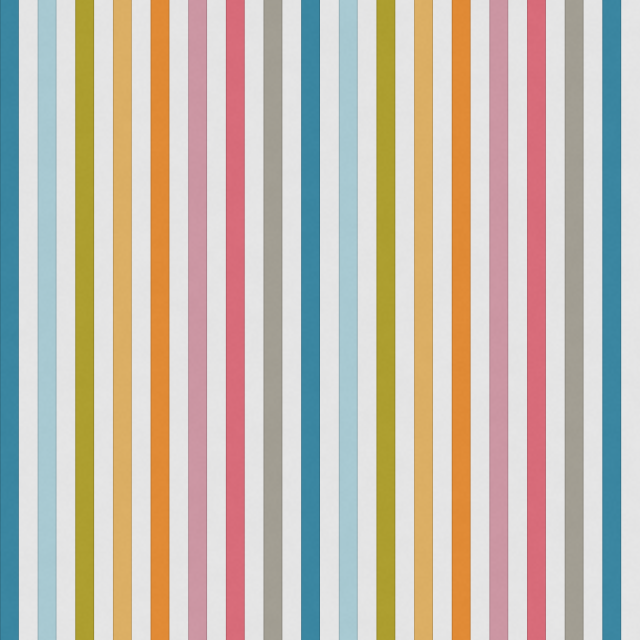
Reproduce this pattern procedurally as a Shadertoy shader.

```glsl
// Vertical stripes in eight repeating colours on a pale ground, seventeen across.
// Each stripe is a distance band around its centre, with a thin darker rim
// and a faint woven grain made from smooth value noise.

const float STRIPES = 17.0;       // stripe and gap pairs across the canvas
const float HALF_WIDTH = 0.25;    // half a stripe, in pairs
const float RIM_WIDTH = 0.022;    // dark edge line, in pairs
const float RIM_DARKEN = 0.16;
const float GRAIN_SCALE = 256.0;  // grain cells across the canvas
const float GRAIN_AMOUNT = 0.010;
const float MOTTLE_SCALE = 40.0;
const float MOTTLE_AMOUNT = 0.008;
const vec3 GROUND = vec3(0.896, 0.896, 0.897);

const int COLOUR_COUNT = 8;
const vec3 PALETTE[COLOUR_COUNT] = vec3[COLOUR_COUNT](
    vec3(0.228, 0.525, 0.630),    // teal
    vec3(0.658, 0.788, 0.822),    // pale blue
    vec3(0.678, 0.620, 0.185),    // olive
    vec3(0.860, 0.684, 0.392),    // sand
    vec3(0.880, 0.542, 0.208),    // orange
    vec3(0.798, 0.588, 0.638),    // mauve
    vec3(0.846, 0.422, 0.476),    // rose
    vec3(0.634, 0.618, 0.574));   // warm grey

// Sine-free hash, 0 to 1
float hash(vec2 p) {
    vec3 q = fract(vec3(p.xyx) * 0.1031);
    q += dot(q, q.yzx + 33.33);
    return fract((q.x + q.y) * q.z);
}

float valueNoise(vec2 p) {
    vec2 cell = floor(p);
    vec2 f = fract(p);
    f = f * f * (3.0 - 2.0 * f);
    float low = mix(hash(cell), hash(cell + vec2(1.0, 0.0)), f.x);
    float high = mix(hash(cell + vec2(0.0, 1.0)), hash(cell + 1.0), f.x);
    return mix(low, high, f.y);
}

void mainImage(out vec4 fragColor, in vec2 fragCoord) {
    vec2 uv = fragCoord / iResolution.xy;
    float x = uv.x * STRIPES;
    float pixel = STRIPES / iResolution.x;

    // Cells are offset so that both edges of a stripe share one index
    float index = floor(x + HALF_WIDTH);
    float edge = abs(x - index - HALF_WIDTH) - HALF_WIDTH;
    float coverage = clamp(0.5 - edge / pixel, 0.0, 1.0);

    // Stripe colour, darkened along its rim
    vec3 stripe = PALETTE[int(index) % COLOUR_COUNT];
    float rim = clamp(0.5 + (edge + RIM_WIDTH) / pixel, 0.0, 1.0);
    stripe *= 1.0 - RIM_DARKEN * rim;
    vec3 colour = mix(GROUND, stripe, coverage);

    // Fine grain and broader mottling of the cloth
    colour += GRAIN_AMOUNT * (valueNoise(uv * GRAIN_SCALE) - 0.5);
    colour += MOTTLE_AMOUNT * (valueNoise(uv * MOTTLE_SCALE) - 0.5);

    fragColor = vec4(clamp(colour, 0.0, 1.0), 1.0);
}
```
